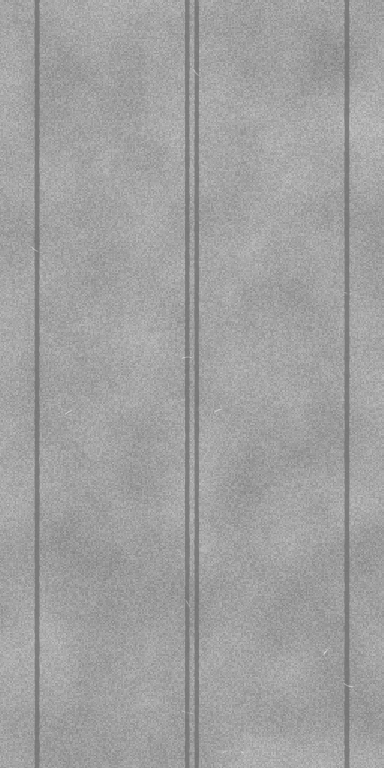
Write a Shadertoy shader that draws this texture.

```glsl
const float BASE = 0.638;
const float GROOVE_SHADE = 0.482;
const float GROOVE_OFFSETS[2] = float[2](0.0123, 0.4035);
const float GROOVE_HALF_WIDTHS[2] = float[2](0.0057, 0.0063);
const float GROOVE_WOBBLE = 0.0016;
const float GRAIN_CELLS = 256.0;
const float GRAIN_AMOUNT = 0.073;
const float CLOUD_AMOUNT = 0.12;
const float STAIN_STRENGTH = 1.35;
const float SCRATCH_LIGHT = 0.16;

// Stains: centre x, centre y, radius, brightness shift
const vec4 STAINS[11] = vec4[11](
    vec4(0.25, 1.77, 0.12, -0.030), vec4(0.81, 1.84, 0.13, -0.032),
    vec4(0.76, 1.20, 0.11, -0.030), vec4(0.73, 0.73, 0.10, -0.030),
    vec4(0.24, 0.57, 0.12, -0.027), vec4(0.05, 1.37, 0.11, -0.027),
    vec4(0.69, 1.39, 0.12,  0.027), vec4(0.34, 0.63, 0.09,  0.027),
    vec4(0.61, 1.73, 0.12,  0.022), vec4(0.92, 1.67, 0.12,  0.022),
    vec4(0.72, 0.36, 0.10, -0.027));

// Scratches: centre x, centre y, angle
const vec3 SCRATCHES[12] = vec3[12](
    vec3(0.510, 1.810, 2.3), vec3(0.904, 1.236, 2.9), vec3(0.095, 1.347, 2.7),
    vec3(0.178, 0.927, 0.5), vec3(0.486, 1.070, 0.1), vec3(0.488, 0.430, 2.1),
    vec3(0.487, 0.144, 2.9), vec3(0.590, 0.045, 0.3), vec3(0.630, 0.042, 2.8),
    vec3(0.904, 0.215, 2.7), vec3(0.850, 0.305, 0.8), vec3(0.568, 0.932, 0.4));

float hash(vec2 p) {
    vec3 q = fract(p.xyx * vec3(0.1031, 0.1030, 0.0973));
    q += dot(q, q.yzx + 33.33);
    return fract((q.x + q.y) * q.z);
}

float noise(vec2 p) {
    vec2 cell = floor(p), f = fract(p);
    f = f * f * (3.0 - 2.0 * f);
    return mix(mix(hash(cell), hash(cell + vec2(1, 0)), f.x),
               mix(hash(cell + vec2(0, 1)), hash(cell + vec2(1, 1)), f.x), f.y);
}

float fbm(vec2 p) {
    float sum = 0.0, weight = 0.5;
    for (int i = 0; i < 4; i++) {
        sum += weight * noise(p);
        p = p * 2.03 + 17.3;
        weight *= 0.5;
    }
    return sum / 0.9375;
}

float stains(vec2 p) {
    float shift = 0.0;
    vec2 warped = p + 0.09 * (vec2(fbm(p * 7.0), fbm(p * 7.0 + 41.0)) - 0.5);
    for (int i = 0; i < 11; i++) {
        vec2 d = (warped - STAINS[i].xy) / STAINS[i].z;
        shift += STAINS[i].w * exp(-dot(d, d));
    }
    return shift * STAIN_STRENGTH;
}

float grooves(vec2 p, float pixel) {
    float fromCentre = abs(p.x - 0.5), mask = 0.0;
    float wobble = GROOVE_WOBBLE * (noise(p * vec2(60.0, 90.0)) - 0.5);
    for (int i = 0; i < 2; i++) {
        float d = abs(fromCentre - GROOVE_OFFSETS[i]) - GROOVE_HALF_WIDTHS[i] + wobble;
        mask = max(mask, 1.0 - smoothstep(-0.6 * pixel, 0.6 * pixel, d));
    }
    return mask;
}

float scratches(vec2 p, float pixel) {
    float mask = 0.0;
    for (int i = 0; i < 12; i++) {
        vec2 d = p - SCRATCHES[i].xy;
        float c = cos(SCRATCHES[i].z), s = sin(SCRATCHES[i].z);
        d = vec2(c * d.x + s * d.y, c * d.y - s * d.x);
        d.y += 12.0 * d.x * d.x;
        float halfLength = mix(0.009, 0.022, hash(SCRATCHES[i].xy * 97.0));
        float along = 1.0 - smoothstep(0.6, 1.0, abs(d.x) / halfLength);
        float across = 1.0 - smoothstep(0.0005, 0.0015 + pixel * 0.5, abs(d.y));
        mask = max(mask, along * across);
    }
    return mask * smoothstep(0.1, 0.6, noise(p * 130.0));
}

void mainImage(out vec4 fragColor, in vec2 fragCoord) {
    vec2 p = fragCoord / iResolution.x;
    float pixel = 1.0 / iResolution.x;

    // Mottled concrete with broad stains
    float clouds = fbm(p * vec2(8.0, 7.0) + 5.0) - 0.5;
    float shade = BASE + stains(p) + CLOUD_AMOUNT * clouds;

    // Fine grain: two summed hashes, one value per cell
    vec2 cell = floor(p * GRAIN_CELLS);
    float grain = hash(cell + 11.0) + hash(cell.yx + 713.0) - 1.0;

    // Recessed vertical joints
    float groove = grooves(p, pixel);
    shade = mix(shade, GROOVE_SHADE + 0.25 * (shade - BASE), groove);
    shade += grain * GRAIN_AMOUNT * mix(1.0, 0.3, groove);

    // Pale scratches
    shade += SCRATCH_LIGHT * scratches(p, pixel);

    fragColor = vec4(vec3(clamp(shade, 0.0, 1.0)), 1.0);
}
```
